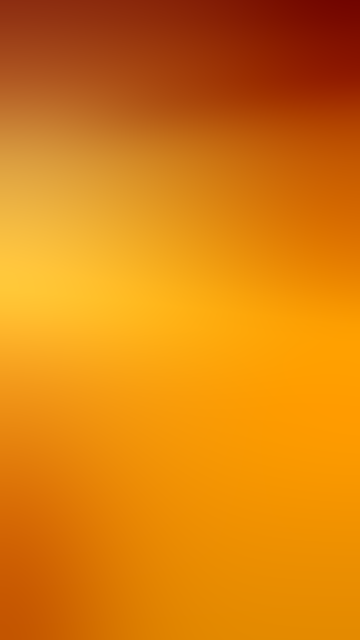
A WebGL 1 fragment shader for this background:

```glsl
precision highp float;
// Soft amber backdrop: dark red top, golden band, pale glow at left, rust lower corner.

uniform vec2 u_resolution;

#define RAMP_SOFTNESS 0.03
#define BAND_TILT 0.06
#define PALE_GLOW vec3(0.05, 0.13, 0.20)
#define RUST_SHADE vec3(-0.13, -0.21, 0.0)
#define RIGHT_SHADE vec3(-0.04, -0.16, -0.07)
#define CORNER_SHADE vec3(-0.09, -0.11, -0.02)
#define ORANGE_GLOW vec3(0.04, 0.03, -0.03)
#define SEAM_SHADE vec3(-0.03, -0.04, -0.01)

// Share of the way from one depth to another
float between(float start, float end, float depth) {
    return clamp((depth - start) / (end - start), 0.0, 1.0);
}

// Main vertical gradient; depth runs from 0 at the top to 1 at the bottom
vec3 amberRamp(float depth) {
    vec3 color = vec3(0.53, 0.14, 0.02);
    color = mix(color, vec3(0.66, 0.27, 0.02), between(0.0, 0.125, depth));
    color = mix(color, vec3(0.81, 0.50, 0.07), between(0.125, 0.25, depth));
    color = mix(color, vec3(0.92, 0.62, 0.06), between(0.25, 0.375, depth));
    color = mix(color, vec3(1.0, 0.71, 0.06), between(0.375, 0.48, depth));
    color = mix(color, vec3(0.97, 0.61, 0.03), between(0.48, 0.62, depth));
    color = mix(color, vec3(0.94, 0.57, 0.01), between(0.62, 0.80, depth));
    return mix(color, vec3(0.89, 0.54, 0.0), between(0.80, 1.0, depth));
}

vec3 softRamp(float depth) {
    return 0.25 * (amberRamp(depth - RAMP_SOFTNESS) + amberRamp(depth + RAMP_SOFTNESS))
         + 0.5 * amberRamp(depth);
}

// Elliptical falloff, 1 at its center
float glow(vec2 point, vec2 center, vec2 spread) {
    vec2 offset = (point - center) / spread;
    return exp(-dot(offset, offset));
}

void main() {
    vec2 uv = gl_FragCoord.xy / u_resolution;
    float depth = 1.0 - uv.y;

    // Gradient with its golden band sloping down to the right
    float bandOffset = (depth - 0.5) / 0.18;
    float tilt = BAND_TILT * (0.5 - uv.x) * exp(-bandOffset * bandOffset);
    vec3 color = softRamp(depth + tilt);

    // Light and shade along the left side
    color += PALE_GLOW * glow(uv, vec2(0.0, 0.67), vec2(0.45, 0.27));
    color += RUST_SHADE * glow(uv, vec2(0.0, 0.02), vec2(0.33, 0.34));

    // Light and shade along the right side
    color += RIGHT_SHADE * glow(uv, vec2(1.0, 0.66), vec2(0.42, 0.24));
    color += CORNER_SHADE * glow(uv, vec2(1.0, 1.0), vec2(0.38, 0.15));
    color += ORANGE_GLOW * glow(uv, vec2(1.0, 0.36), vec2(0.42, 0.16));

    // Faint crease rising to the right below the dark top
    float seamOffset = (depth - 0.21 + 0.09 * uv.x) / 0.05;
    color += SEAM_SHADE * exp(-seamOffset * seamOffset) * smoothstep(0.1, 0.5, uv.x);

    gl_FragColor = vec4(clamp(color, 0.0, 1.0), 1.0);
}
```
